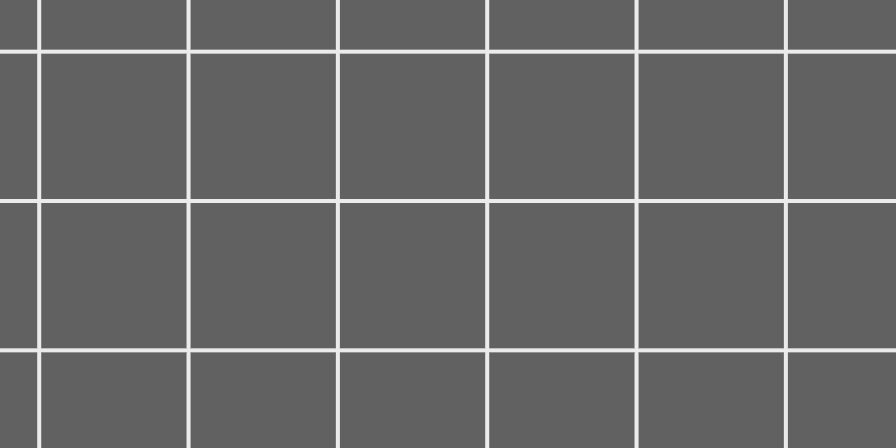
Write a Shadertoy shader that draws this pattern.

```glsl
// Draws a plain grid of thin pale lines on flat grey, six square cells across
// and three down. Each line is a distance to the nearest cell border, repeated
// with fract and smoothed over one pixel.

// Distance on each axis to the nearest grid line, in cells
vec2 gridDistance(vec2 cell) {
    return abs(fract(cell + 0.5) - 0.5);
}

void mainImage(out vec4 fragColor, in vec2 fragCoord) {
    // Three cells fill the canvas height; the shift places the first lines
    float pixel = 3.0 / iResolution.y;
    vec2 cell = fragCoord * pixel - vec2(0.2625, 0.654);

    // Line coverage on each axis, with edges one pixel soft
    float halfWidth = 0.0135;
    vec2 coverage = clamp((halfWidth - gridDistance(cell)) / pixel + 0.5, 0.0, 1.0);
    float line = max(coverage.x, coverage.y);

    // Pale lines over the grey ground
    vec3 ground = vec3(0.38);
    vec3 lineColor = vec3(0.92);
    fragColor = vec4(mix(ground, lineColor, line), 1.0);
}
```
